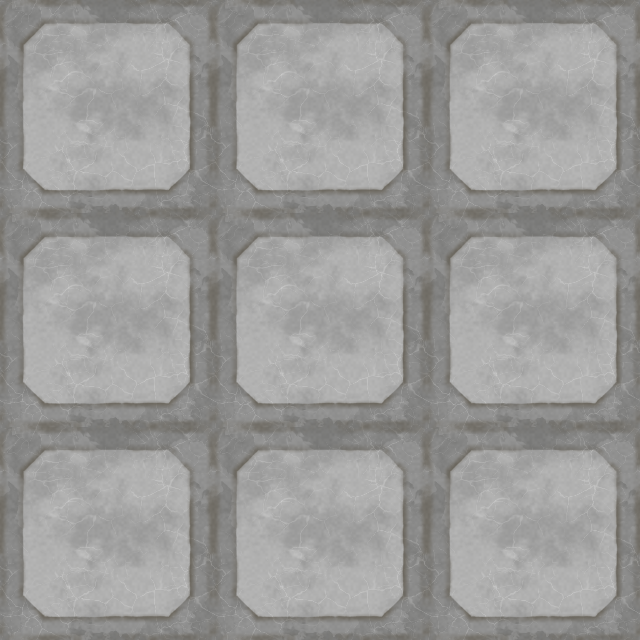
This texture is drawn by a three.js fragment shader. Its source:

```glsl
// Worn concrete wall: a 3 by 3 grid of pale chamfered panels in darker, grimy frames.
varying vec2 vUv;

// Layout, in units of one repeat
const float REPEATS = 3.0;
const float PANEL_HALF = 0.39;
const float CHAMFER = 0.10;
const float EDGE_SOFT = 0.004;
const float EDGE_WEAR = 0.010;
const float RIM_WIDTH = 0.036;
const float SEAM_WIDTH = 0.040;
const float CRACK_WIDTH = 0.065;

// Colours
const vec3 PANEL_LIGHT = vec3(0.695, 0.695, 0.693);
const vec3 PANEL_DARK = vec3(0.615, 0.615, 0.613);
const vec3 FRAME_LIGHT = vec3(0.545, 0.545, 0.542);
const vec3 FRAME_DARK = vec3(0.485, 0.485, 0.480);
const vec3 FRAME_PATCH = vec3(0.580, 0.580, 0.578);
const vec3 GRIME = vec3(0.405, 0.385, 0.345);

// Strengths
const float GRAIN = 0.035;
const float CRACK_PANEL = 0.055;
const float CRACK_FRAME = 0.075;

float hash(vec2 p) {
  vec3 q = fract(p.xyx * 0.1031);
  q += dot(q, q.yzx + 33.33);
  return fract((q.x + q.y) * q.z);
}

// Value noise that wraps once per repeat
float noise(vec2 p, float freq, float seed) {
  p *= freq;
  vec2 i = floor(p);
  vec2 f = p - i;
  f = f * f * (3.0 - 2.0 * f);
  vec2 a = mod(i, freq) + seed;
  vec2 b = mod(i + 1.0, freq) + seed;
  return mix(mix(hash(a), hash(vec2(b.x, a.y)), f.x),
             mix(hash(vec2(a.x, b.y)), hash(b), f.x), f.y);
}

float fbm(vec2 p, float freq, float seed) {
  float sum = 0.0;
  float amp = 0.5;
  for (int k = 0; k < 5; k++) {
    sum += amp * noise(p, freq, seed);
    freq *= 2.0;
    seed += 17.0;
    amp *= 0.55;
  }
  return sum / 1.055;
}

// Thin veins along the borders of wrapped Voronoi cells
float cracks(vec2 p, float freq, float seed) {
  p *= freq;
  vec2 i = floor(p);
  float nearest = 9.0;
  float second = 9.0;
  for (int y = -1; y <= 1; y++) {
    for (int x = -1; x <= 1; x++) {
      vec2 cell = i + vec2(float(x), float(y));
      vec2 id = mod(cell, freq) + seed;
      float d = distance(p, cell + vec2(hash(id), hash(id + 57.0)));
      second = min(second, max(nearest, d));
      nearest = min(nearest, d);
    }
  }
  return 1.0 - smoothstep(0.0, CRACK_WIDTH, second - nearest);
}

void main() {
  vec2 p = fract(vUv * REPEATS);
  vec2 q = abs(p - 0.5);

  // Shared wear fields
  vec2 warp = vec2(fbm(p, 6.0, 3.0), fbm(p, 6.0, 41.0)) - 0.5;
  vec2 bent = p + 0.12 * warp;
  float blotch = fbm(bent, 4.0, 11.0);
  float mottle = fbm(p, 14.0, 73.0);
  float grain = noise(p, 80.0, 5.0) - 0.5;
  float veins = cracks(bent, 9.0, 21.0) * smoothstep(0.42, 0.62, fbm(p, 5.0, 91.0));
  veins += 0.6 * cracks(bent, 15.0, 63.0) * smoothstep(0.48, 0.64, fbm(p, 6.0, 131.0));

  // Chamfered square, with slightly chipped edges
  float diagonal = q.x + q.y - (2.0 * PANEL_HALF - CHAMFER);
  float dist = max(max(q.x, q.y) - PANEL_HALF, diagonal * 0.7071);
  dist += (mottle - 0.5) * EDGE_WEAR;
  float panelMask = 1.0 - smoothstep(-EDGE_SOFT, EDGE_SOFT, dist);

  // Pale panel, stained toward the lower right
  float stain = 1.0 - smoothstep(0.02, 0.24, distance(p, vec2(0.83, 0.19)));
  float tone = 0.65 * blotch + 0.35 * mottle - 0.10 * stain;
  vec3 panel = mix(PANEL_DARK, PANEL_LIGHT, smoothstep(0.33, 0.58, tone));
  panel += CRACK_PANEL * veins;
  panel = mix(panel, GRIME, 0.28 * smoothstep(-0.016, 0.0, dist) * smoothstep(0.35, 0.65, mottle));

  // Darker frame with flaked patches, mostly along its lower bar
  vec3 frame = mix(FRAME_DARK, FRAME_LIGHT, smoothstep(0.32, 0.65, mix(blotch, mottle, 0.5)));
  float flakes = fbm(bent, 7.0, 151.0) + 0.10 * (1.0 - smoothstep(0.06, 0.16, p.y));
  frame = mix(frame, FRAME_PATCH, 0.8 * smoothstep(0.58, 0.63, flakes));
  frame += CRACK_FRAME * veins;

  // Brown grime on the seams and around the panel, heavier right, below and at chamfers
  float seam = 1.0 - smoothstep(0.008, SEAM_WIDTH, 0.5 - max(q.x, q.y) + 0.03 * (mottle - 0.5));
  float side = max(smoothstep(-0.2, 0.3, p.x - p.y), smoothstep(-0.06, 0.0, diagonal));
  float rim = (1.0 - smoothstep(0.0, RIM_WIDTH, dist)) * mix(0.5, 1.0, side);
  float patchy = smoothstep(0.25, 0.60, 0.5 * (mottle + fbm(p, 8.0, 191.0)));
  frame = mix(frame, GRIME, 0.85 * max(0.8 * seam, rim) * patchy);

  vec3 color = mix(frame, panel, panelMask) + GRAIN * grain;
  gl_FragColor = vec4(color, 1.0);
}
```
